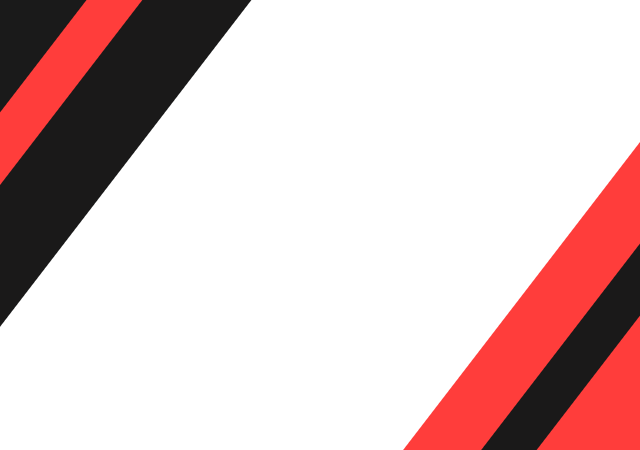
Give the GLSL for this background, as a Shadertoy shader.

```glsl
const vec3 WHITE = vec3(1.0);
const vec3 BLACK = vec3(0.10);
const vec3 RED = vec3(1.0, 0.24, 0.23);

const float ASPECT = 512.0 / 360.0; // design width in canvas heights
const float SLOPE = 1.3;            // rise over run of every stripe

// Stripe edges: positions along the top side, in canvas heights
const vec3 LEFT_EDGES = vec3(0.1922, 0.3163, 0.5587);
const vec3 RIGHT_EDGES = vec3(1.6650, 1.8385, 1.9617);

// Coverage of the area past each edge, one pixel soft
vec3 pastEdges(float position, vec3 edges, float pixel) {
    return clamp((position - edges) / pixel + 0.5, 0.0, 1.0);
}

void mainImage(out vec4 fragColor, in vec2 fragCoord) {
    // Follow the slanted line through this point up to the top side
    vec2 toCanvas = vec2(ASPECT, 1.0) / iResolution.xy;
    vec2 point = fragCoord * toCanvas;
    float position = point.x + (1.0 - point.y) / SLOPE;
    float pixel = length(toCanvas * vec2(1.0, 1.0 / SLOPE));

    // Upper left corner: black, red, black, then the white field
    vec3 left = pastEdges(position, LEFT_EDGES, pixel);
    vec3 color = mix(BLACK, RED, left.x);
    color = mix(color, BLACK, left.y);
    color = mix(color, WHITE, left.z);

    // Lower right corner: red, black, red
    vec3 right = pastEdges(position, RIGHT_EDGES, pixel);
    color = mix(color, RED, right.x);
    color = mix(color, BLACK, right.y);
    color = mix(color, RED, right.z);

    fragColor = vec4(color, 1.0);
}
```
